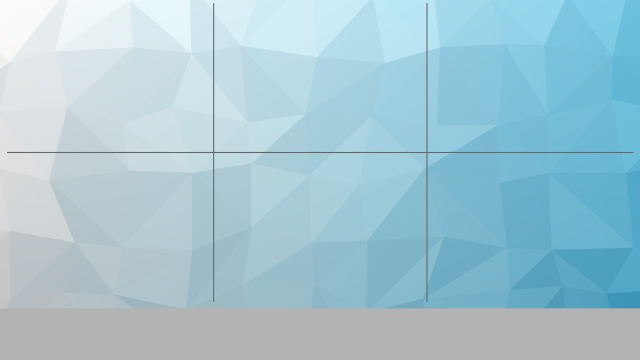
This background is drawn by a Shadertoy shader. Its source:

```glsl
// Low-poly backdrop fading from white to blue, with a thin grid and a grey footer.
#define CELLS 5.8            // mesh cells per canvas height
#define JITTER 0.48          // vertex scatter, below 0.5 keeps facets unfolded
#define FACET_CONTRAST 0.095 // brightness spread between facets
#define FACET_BLEND 0.3      // share of smooth gradient inside a facet
#define FOOTER 0.1435        // footer height
#define LINE_HALF 0.0015     // half thickness of the grid lines
#define FOOTER_COLOR vec3(0.702)
#define LINE_COLOR vec3(0.41, 0.40, 0.40)

float hash(vec2 p) {
    vec3 q = fract(vec3(p.xyx) * 0.1031);
    q += dot(q, q.yzx + 33.33);
    return fract((q.x + q.y) * q.z);
}

vec2 meshVertex(vec2 id) {
    vec2 scatter = vec2(hash(id + 17.0), hash(id + 71.0)) - 0.5;
    return id + JITTER * scatter;
}

// Distance inside edge ab, positive on its left.
float edgeDistance(vec2 p, vec2 a, vec2 b) {
    vec2 e = b - a, d = p - a;
    return (e.x * d.y - e.y * d.x) / length(e);
}

float boxDistance(vec2 p, vec2 halfSize) {
    vec2 d = abs(p) - halfSize;
    return length(max(d, 0.0)) + min(max(d.x, d.y), 0.0);
}

float coverage(float distanceOutside, float pixel) {
    return clamp(0.5 - distanceOutside / pixel, 0.0, 1.0);
}

// White to blue across, light to deep downwards.
vec3 backdropGradient(vec2 uv) {
    float height = clamp((uv.y - FOOTER) / (1.0 - FOOTER), 0.0, 1.0);
    vec3 left = mix(vec3(0.74, 0.75, 0.76), vec3(0.97), height);
    vec3 middle = mix(vec3(0.54, 0.71, 0.77), vec3(0.79, 0.92, 0.96), height);
    vec3 right = mix(vec3(0.27, 0.61, 0.74), vec3(0.48, 0.80, 0.91), height);
    float x = clamp(uv.x, 0.0, 1.0) * 2.0;
    return x < 1.0 ? mix(left, middle, x) : mix(middle, right, x - 1.0);
}

// Adds one facet: colour in rgb, coverage weight in a.
vec4 facet(vec2 p, vec2 a, vec2 b, vec2 c, float seed, float aspect, float pixel) {
    float inside = min(edgeDistance(p, a, b),
                       min(edgeDistance(p, b, c), edgeDistance(p, c, a)));
    float weight = coverage(-inside, pixel);
    vec2 tonePoint = mix((a + b + c) / 3.0, p, FACET_BLEND) / CELLS;
    vec3 color = backdropGradient(tonePoint / vec2(aspect, 1.0));
    color += FACET_CONTRAST * (seed - 0.5) * vec3(1.0, 0.75, 0.6);
    return vec4(color, 1.0) * weight;
}

vec3 lowPolyMesh(vec2 position, float aspect, float pixel) {
    vec2 p = position * CELLS;
    vec2 cell = floor(p);
    vec4 sum = vec4(0.0);
    for (int j = -1; j <= 1; j++)
    for (int i = -1; i <= 1; i++) {
        vec2 id = cell + vec2(i, j);
        vec2 a = meshVertex(id);
        vec2 b = meshVertex(id + vec2(1, 0));
        vec2 c = meshVertex(id + vec2(1, 1));
        vec2 d = meshVertex(id + vec2(0, 1));
        // Shift the corners to split this quad along its other diagonal.
        if (hash(id + 5.0) < 0.5) {
            vec2 first = a;
            a = b; b = c; c = d; d = first;
        }
        sum += facet(p, a, b, c, hash(id + 31.0), aspect, pixel * CELLS);
        sum += facet(p, a, c, d, hash(id + 53.0), aspect, pixel * CELLS);
    }
    return sum.rgb / max(sum.a, 0.001);
}

void mainImage(out vec4 fragColor, in vec2 fragCoord) {
    float pixel = 1.0 / iResolution.y;
    float aspect = iResolution.x * pixel;
    vec2 p = fragCoord * pixel;

    vec3 color = lowPolyMesh(p, aspect, pixel);

    // Footer
    color = mix(color, FOOTER_COLOR, coverage(p.y - FOOTER, pixel));

    // Grid: one horizontal line and two verticals at the thirds
    vec2 center = vec2(0.5005 * aspect, 0.5764);
    float grid = boxDistance(p - center, vec2(0.4895 * aspect, LINE_HALF));
    for (int i = 1; i <= 2; i++) {
        vec2 middle = vec2((float(i) / 3.0 + 0.0005) * aspect, center.y);
        grid = min(grid, boxDistance(p - middle, vec2(LINE_HALF, 0.4145)));
    }
    color = mix(color, LINE_COLOR, coverage(grid, pixel));

    fragColor = vec4(color, 1.0);
}
```
